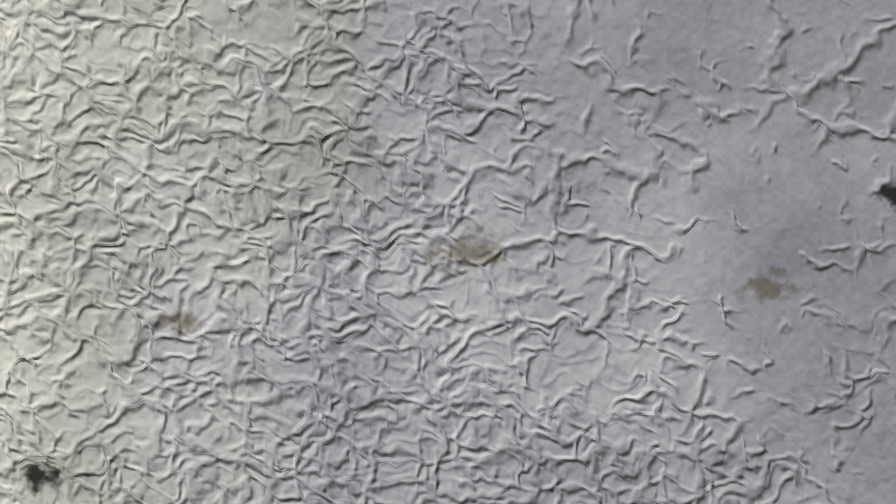
Give the GLSL for this texture, as a WebGL 2 fragment shader.

```glsl
#version 300 es
precision highp float;

uniform vec2 u_resolution;
out vec4 outColor;

vec2 hash2(vec2 p) {
    return fract(sin(vec2(dot(p, vec2(127.1, 311.7)), dot(p, vec2(269.5, 183.3)))) * 43758.5453);
}

float noise(vec2 p) {
    vec2 i = floor(p), f = fract(p);
    f = f * f * (3.0 - 2.0 * f);
    return mix(mix(hash2(i).x, hash2(i + vec2(1, 0)).x, f.x),
               mix(hash2(i + vec2(0, 1)).x, hash2(i + vec2(1, 1)).x, f.x), f.y);
}

float fbm(vec2 p) {
    return 0.55 * noise(p) + 0.3 * noise(p * 2.1 + 7.3) + 0.15 * noise(p * 4.3 + 2.9);
}

// Distance to the border between the two nearest cells
float cellEdge(vec2 p) {
    vec2 cell = floor(p), near1 = vec2(9.0), near2 = vec2(9.0);
    for (int y = -1; y <= 1; y++) {
        for (int x = -1; x <= 1; x++) {
            vec2 g = cell + vec2(x, y);
            vec2 r = g + hash2(g) - p;
            if (dot(r, r) < dot(near1, near1)) {
                near2 = near1;
                near1 = r;
            } else if (dot(r, r) < dot(near2, near2)) {
                near2 = r;
            }
        }
    }
    return 0.5 * (dot(near2, near2) - dot(near1, near1)) / max(length(near2 - near1), 0.001);
}

// Raised lip along cell borders, interrupted where the paint still holds
float lip(vec2 p, float scale, float width, float amount) {
    float d = cellEdge(p * scale * vec2(0.88, 1.15)) / scale;
    float broken = noise(p * scale * 1.3 + scale) + (amount - 0.5) * 0.8;
    float strength = smoothstep(0.36, 0.68, broken);
    float w = width * (0.45 + 0.4 * strength + 0.5 * noise(p * scale * 1.9 + 4.0));
    return exp(-d * d / (w * w)) * strength;
}

// Fine flaking fades toward the upper right
float flaking(vec2 p) {
    float q = p.x + 0.9 * (p.y - 0.4) + 0.5 * (noise(p * 4.0) - 0.5);
    return 1.0 - smoothstep(0.75, 1.85, q);
}

float paintHeight(vec2 p, float flake) {
    vec2 warp = vec2(fbm(p * 16.0), fbm(p * 16.0 + 31.0)) - 0.5;
    vec2 q = p + warp * 0.07;
    float coarse = lip(q, 5.0, 0.0085, 0.6 - 0.22 * smoothstep(1.0, 1.6, p.x));
    float medium = lip(q + 3.7, 11.0, 0.008, 0.15 + 0.5 * flake);
    float fine = lip(q + 8.1, 20.0, 0.0065, 0.08 + 0.65 * flake);
    float curls = 1.0 - abs(2.0 * noise(q * vec2(28.0, 42.0)) - 1.0);
    return max(coarse, max(0.95 * medium, 0.8 * fine))
         + 0.4 * curls * curls * (0.08 + 0.92 * flake)
         + (0.22 + 0.4 * flake) * fbm(p * 36.0);
}

float stain(vec2 p, vec2 centre, float radius) {
    vec2 d = (p - centre) * vec2(0.75, 1.3);
    return 1.0 - smoothstep(0.3, 1.2, length(d) / radius + 1.6 * (fbm(p * 45.0) - 0.5));
}

void main() {
    vec2 p = gl_FragCoord.xy / u_resolution.y;
    float aspect = u_resolution.x / u_resolution.y;
    float flake = flaking(p);

    // Raking light from above and slightly left
    vec2 toLight = vec2(-0.5, 0.86) * 0.0042;
    float towards = paintHeight(p + toLight, flake);
    float away = paintHeight(p - toLight, flake);
    float slope = away - towards;

    // Broad illumination
    float tone = mix(0.7, 0.63, smoothstep(0.0, 0.8, p.x));
    tone -= 0.07 * smoothstep(0.9, 1.8, p.x + 0.4 * (p.y - 0.5));
    tone += 0.08 * (1.0 - smoothstep(0.0, 0.18, p.x));
    tone += 0.16 * (fbm(p * 4.5) - 0.5);

    // Lit rims, cast shadows and grain
    tone += slope > 0.0 ? 0.19 * slope : 0.37 * slope;
    tone -= 0.05 * smoothstep(0.6, 1.3, 0.5 * (towards + away));
    tone += 0.05 * (noise(p * 110.0) - 0.5);
    tone = max(tone, 0.18);

    // Cool midtones, neutral lights and shadows, warmer at the lit side
    float warm = 1.0 - smoothstep(0.05, 0.75, p.x - 0.3 * (p.y - 0.5) + 0.5 * (noise(p * 6.0) - 0.5));
    float midtone = smoothstep(0.4, 0.53, tone) * (1.0 - 0.8 * smoothstep(0.58, 0.67, tone));
    vec3 cool = mix(vec3(1.0), vec3(0.99, 0.99, 1.03), midtone);
    vec3 color = tone * mix(cool, vec3(1.015, 1.01, 0.955), warm);

    // Dirt patches
    float dirt = 0.0;
    for (int i = 0; i < 3; i++) {
        float k = float(i);
        vec2 centre = fract(vec2(0.52, 0.5) + k * vec2(0.34, -0.07)) * vec2(aspect, 1.0);
        dirt = max(dirt, stain(p, centre, 0.055 - 0.01 * k));
    }
    color *= mix(vec3(1.0), vec3(0.76, 0.73, 0.66), dirt);
    float chip = max(stain(p, vec2(aspect, 0.61), 0.034), stain(p, vec2(0.08, 0.05), 0.036));
    color = mix(color, vec3(0.13, 0.13, 0.12), 0.9 * chip);

    outColor = vec4(clamp(color, 0.0, 1.0), 1.0);
}
```
